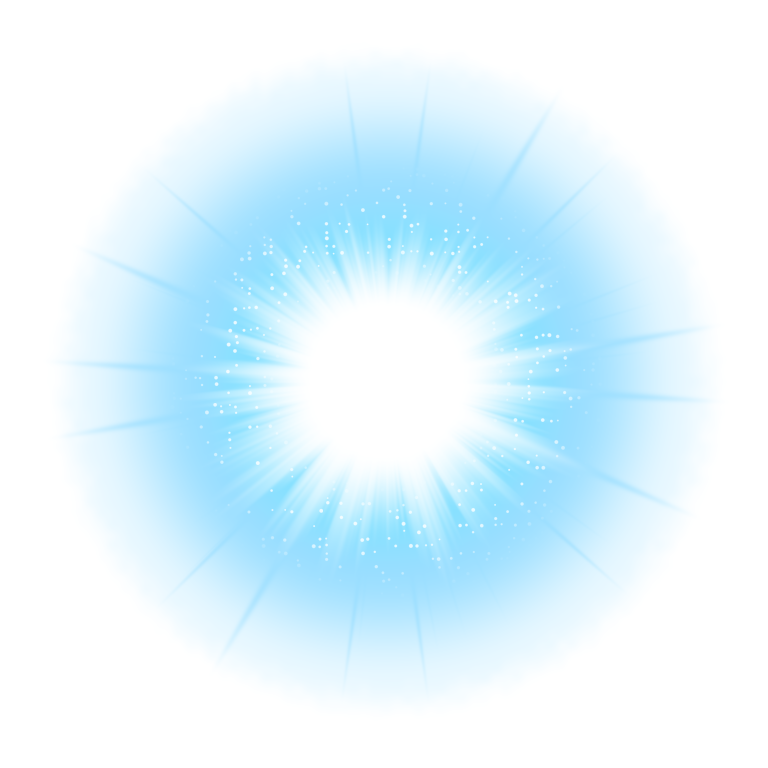
This background is drawn by a Shadertoy shader. Its source:

```glsl
// Draws a white starburst with pale blue rays, a soft round halo and sparkles.
#define CENTER vec2(0.003, 0.003)
#define CORE_RADIUS 0.095
#define STREAK_MIN 0.155
#define STREAK_SPREAD 0.16
#define RAY_COUNT 76.0
#define SPARK_CELLS 110.0
#define SPARK_DENSITY 0.22
#define TAU 6.2831853

const vec3 SKY = vec3(0.60, 0.87, 1.0);
const vec3 CYAN = vec3(0.53, 0.88, 1.0);

// Axes of the double-ended beams in degrees, the broad ones first.
const float BEAM_AXES[8] = float[8](9.6, 59.1, 156.4, 176.6, 44.6, 82.1, 97.5, 138.6);

float hash(vec2 p) {
    vec3 q = fract(vec3(p.xyx) * 0.1031);
    q += dot(q, q.yzx + 33.33);
    return fract((q.x + q.y) * q.z);
}

float noise(vec2 p) {
    vec2 cell = floor(p), f = fract(p);
    f = f * f * (3.0 - 2.0 * f);
    float low = mix(hash(cell), hash(cell + vec2(1, 0)), f.x);
    float high = mix(hash(cell + vec2(0, 1)), hash(cell + vec2(1, 1)), f.x);
    return mix(low, high, f.y);
}

// Noise around the circle, seamless for a whole number of cells.
float ringNoise(float turn, float count) {
    float x = turn * count, f = fract(x);
    float a = hash(vec2(mod(floor(x), count), count));
    float b = hash(vec2(mod(floor(x) + 1.0, count), count));
    return mix(a, b, f * f * (3.0 - 2.0 * f));
}

float falloff(float inner, float outer, float r) {
    return 1.0 - smoothstep(inner, outer, r);
}

// Tapered ray: offset is the distance from its axis.
float spike(float offset, float r, float width, float reach, float px) {
    float w = max(width * (1.0 - 0.7 * r / reach), 0.7 * px);
    return exp(-offset * offset / (w * w)) * falloff(reach - 0.15, reach, r);
}

// Thin rays of random length, one in each angular sector.
float fineRays(float turn, float r, float px) {
    float x = turn * RAY_COUNT, id = floor(x);
    float shift = 0.25 + 0.5 * hash(vec2(id, 3.0));
    float chance = hash(vec2(id, 8.0));
    float reach = mix(0.25, 0.40, chance * chance);
    float offset = (fract(x) - shift) * TAU * r / RAY_COUNT;
    return spike(offset, r, 0.0045, reach, px);
}

// Small round dots scattered over a grid.
float sparkles(vec2 p, float px) {
    vec2 grid = p * SPARK_CELLS, cell = floor(grid);
    vec2 spot = 0.3 + 0.4 * vec2(hash(cell + 17.0), hash(cell + 71.0));
    float size = mix(0.0007, 0.0022, hash(cell + 123.0));
    float d = length(fract(grid) - spot) / SPARK_CELLS;
    float lit = step(1.0 - SPARK_DENSITY, hash(cell + 211.0));
    return lit * falloff(size - 0.5 * px, size + px, d);
}

void mainImage(out vec4 fragColor, in vec2 fragCoord) {
    float px = 1.0 / min(iResolution.x, iResolution.y);
    vec2 p = (fragCoord - 0.5 * iResolution.xy) * px - CENTER;
    float r = length(p);
    float turn = fract(atan(p.y, p.x) / TAU + 1.0);

    // Halo: a deep inner disc over a pale outer shelf with a cloudy rim.
    float rim = r + 0.010 * (noise(p * 70.0 + 50.0) - 0.5);
    float blue = 0.78 * falloff(0.24, 0.40, r) + 0.22 * falloff(0.385, 0.445, rim);

    // Blue rays, with a bright root under each broad beam.
    float rays = 0.7 * fineRays(turn, r, px);
    float root = 0.0;
    for (int i = 0; i < 8; i++) {
        bool broad = i < 4;
        float a = radians(BEAM_AXES[i]);
        float offset = dot(p, vec2(-sin(a), cos(a)));
        float beam = spike(offset, r, broad ? 0.010 : 0.006, broad ? 0.455 : 0.43, px);
        rays = max(rays, beam);
        if (broad) root = max(root, exp(-offset * offset / 0.00005));
    }
    blue = mix(blue, 1.0, 0.6 * rays);

    vec3 tint = mix(CYAN, SKY, smoothstep(0.18, 0.26, r));
    vec3 color = mix(vec3(1.0), tint, blue);

    // White core breaking into fine radial streaks.
    float streak = 0.5 * ringNoise(turn, 70.0) + 0.3 * ringNoise(turn, 150.0)
                 + 0.2 * ringNoise(turn, 290.0);
    float reach = STREAK_MIN + STREAK_SPREAD * streak + 0.04 * root;
    color = mix(color, vec3(1.0), falloff(CORE_RADIUS, reach, r));

    // Sparkles in a ring around the core.
    float ring = smoothstep(0.13, 0.18, r) * falloff(0.21, 0.29, r);
    color = mix(color, vec3(1.0), 0.8 * ring * sparkles(p + 1.0, px));

    fragColor = vec4(color, 1.0);
}
```
